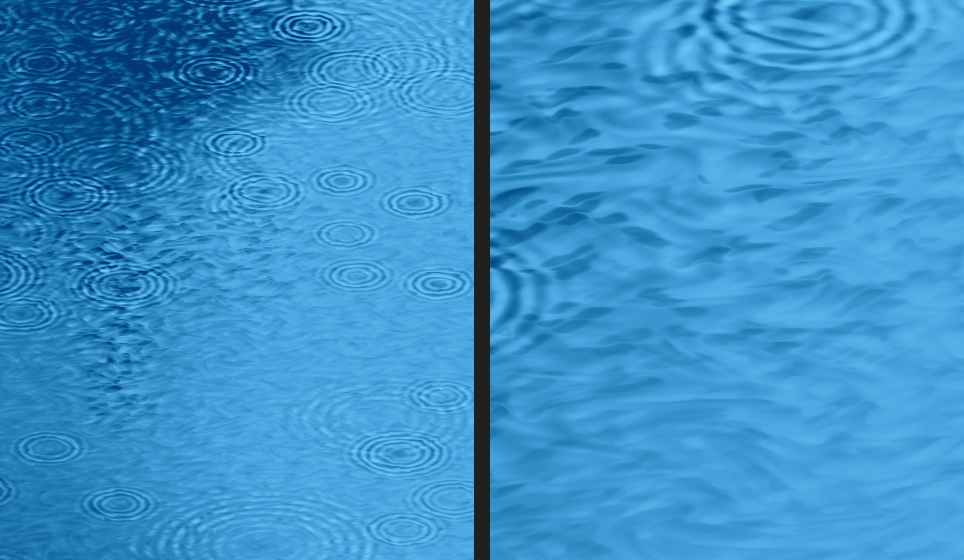
Left: the whole. Right: its middle third, enlarged.
Give the GLSL for this texture, as a WebGL 1 fragment shader.

```glsl
precision highp float;
uniform vec2 u_resolution;

vec3 hash3(vec2 cell) {
  vec3 k = vec3(dot(cell, vec2(127.1, 311.7)), dot(cell, vec2(269.5, 183.3)), dot(cell, vec2(419.2, 371.9)));
  return fract(sin(k) * 43758.55);
}

// Layered, warped sines: choppy surface, longer than tall
float chop(vec2 p) {
  vec2 q = p * vec2(40.0, 120.0);
  float sum = 0.0;
  for (int i = 0; i < 5; i++) {
    q = mat2(0.96, 0.28, -0.28, 0.96) * q * 1.3 + 2.3;
    q += 0.8 * sin(q.yx * 0.63 + 1.7);
    sum += sin(q.x) * sin(q.y);
  }
  return sum * 0.55;
}

// Cellular noise: thin slanted dashes of random size, bent by the chop
float dashes(vec2 p, float bend) {
  vec2 q = vec2(p.x, p.y - 0.13 * p.x + 0.006 * sin(p.x * 31.0)) * vec2(34.0, 120.0);
  q += bend * vec2(0.25, 0.3);
  float mark = 0.0;
  for (int j = -1; j <= 1; j++) {
    for (int i = -1; i <= 1; i++) {
      vec2 cell = floor(q) + vec2(i, j);
      vec3 r = hash3(cell + 7.0);
      float d = length(q - cell - r.xy);
      float size = 0.62 * r.z;
      mark = max(mark, (1.0 - smoothstep(size * 0.5, size + 0.05, d)) * smoothstep(0.35, 0.6, r.z));
    }
  }
  return mark;
}

// Concentric waves round scattered drops, one per chosen cell
float rings(vec2 q, float share, float growth, float size, float waves) {
  float sum = 0.0;
  for (int j = -1; j <= 1; j++) {
    for (int i = -1; i <= 1; i++) {
      vec2 cell = floor(q) + vec2(i, j);
      vec3 r = hash3(cell + waves);
      vec3 kind = hash3(cell + 31.0);
      float chosen = step(kind.x, share + growth * cell.y);
      float d = length(q - cell - 0.2 - 0.6 * r.xy);
      float radius = size * mix(0.4, 1.0, r.z);
      float train = (d - radius * mix(0.4, 0.95, kind.y)) / (radius * 0.36);
      float wave = sin(waves * (d - radius)) * exp(-train * train);
      float core = step(0.5, kind.z) * exp(-d * d / (radius * radius * 0.03));
      sum += chosen * (wave * mix(0.6, 1.1, kind.z) - 0.9 * core);
    }
  }
  return sum;
}

// Dark reflection in the upper left
float shade(vec2 p) {
  float edge = 0.25 + 0.33 * smoothstep(0.5, 0.95, p.y) + 0.03 * sin(p.y * 23.0);
  float side = 1.0 - smoothstep(edge - 0.2, edge + 0.1, p.x);
  return side * smoothstep(0.48, 0.88, p.y) * (0.65 + 0.35 * smoothstep(0.0, 0.22, p.x));
}

// Six water tones plus a glint, indexed by level
vec3 water(float level) {
  vec3 c = mix(vec3(0.01, 0.22, 0.46), vec3(0.02, 0.32, 0.54), clamp(level, 0.0, 1.0));
  c = mix(c, vec3(0.07, 0.41, 0.62), clamp(level - 1.0, 0.0, 1.0));
  c = mix(c, vec3(0.14, 0.49, 0.71), clamp(level - 2.0, 0.0, 1.0));
  c = mix(c, vec3(0.22, 0.58, 0.80), clamp(level - 3.0, 0.0, 1.0));
  c = mix(c, vec3(0.31, 0.67, 0.89), clamp(level - 4.0, 0.0, 1.0));
  return mix(c, vec3(0.45, 0.78, 0.96), clamp(level - 5.0, 0.0, 1.0));
}

void main() {
  vec2 p = gl_FragCoord.xy / u_resolution.y;
  float rough = chop(p);
  vec2 flat_p = (p + 0.0013 * rough) * vec2(1.0, 2.2);

  // Small crisp drops, broad broken rings, and long trains in the shade
  float stormy = (1.0 - smoothstep(0.38, 0.58, p.x)) * smoothstep(0.5, 0.62, p.y);
  float small = rings(flat_p / 0.17, 0.14, 0.037, 0.58, 66.0);
  float wide = rings(flat_p / 0.5 + 0.35, 0.75, 0.0, 0.55, 125.0) * (0.6 + 0.7 * rough);
  float trains = stormy * rings(flat_p / 0.27 + 0.6, 0.8, 0.0, 0.58, 90.0) * (0.8 + 0.4 * rough);

  // Waves bend the reflection and break its edge
  float slope = small + 0.5 * wide + 0.6 * trains + 0.6 * rough;
  float dark = shade(p + vec2(0.06, 0.03) * slope);
  float calm = smoothstep(0.0, 0.58, p.x + 0.03 * sin(p.y * 11.0));
  float level = 3.2 + 1.65 * calm - 3.6 * dark;
  level -= 0.7 * (1.0 - smoothstep(0.0, 0.28, p.y)) * (1.0 - smoothstep(0.1, 0.6, p.x));

  // Choppy strip below the shade and a belt across its lower edge
  float strip = exp(-pow((p.x - 0.21) / 0.065, 2.0)) * smoothstep(0.2, 0.3, p.y) * (1.0 - smoothstep(0.5, 0.7, p.y));
  float belt = exp(-pow((p.y - 0.58) / 0.12, 2.0)) * (1.0 - smoothstep(0.35, 0.65, p.x));
  level += rough * (0.36 + 0.8 * dark + 0.7 * strip + 0.45 * belt);
  level -= dashes(p, rough) * (0.25 + 1.6 * strip + 1.5 * belt) * (1.0 - 0.7 * dark);
  level += small * (1.7 + 0.5 * dark) + wide * 1.1 + trains * 1.5;

  // Fine pale streaks
  level += dashes(p * 1.2 + 3.1, rough) * (0.4 + 1.4 * dark);
  level = min(level, 4.9 + 0.5 * (level - 4.9));
  gl_FragColor = vec4(water(level), 1.0);
}
```
